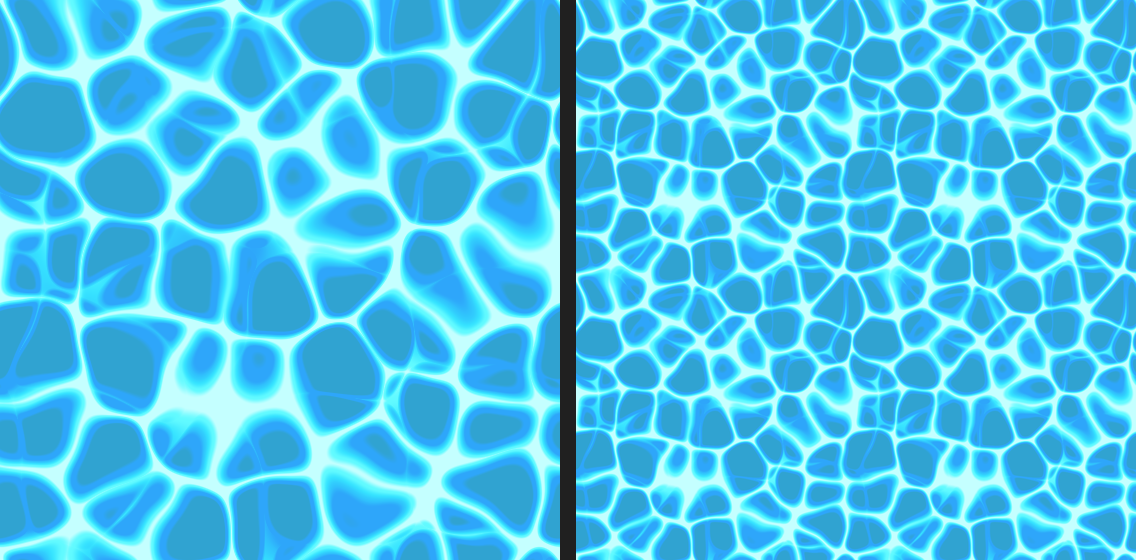
Left, the tile; right, the same tile 2 across and 2 down.
This texture is drawn by a Shadertoy shader. Its source:

```glsl
// Sunlit pool water: a tiling net of bright caustic lines over blue and teal cells.

const float TAU = 6.2831853;

vec2 hash2(vec2 cell) {
    vec3 q = fract(cell.xyx * vec3(0.1031, 0.1030, 0.0973));
    q += dot(q, q.yzx + 33.33);
    return fract((q.xx + q.yz) * q.zy);
}

// Layered sines with whole frequencies, so they wrap; range about -1 to 1
float swell(vec2 uv, float phase) {
    vec2 a = TAU * uv;
    return 0.4 * sin(2.0 * a.x + a.y + phase + sin(3.0 * a.y))
         + 0.35 * sin(3.0 * a.y - 2.0 * a.x + 2.3 * phase)
         + 0.25 * sin(5.0 * a.x + 3.0 * a.y - 1.7 * phase);
}

// Wrapping cellular noise with rounded cells: near 0 on the net, rising inwards
float cellDepth(vec2 uv, float count, float seed, float sharpness) {
    vec2 p = uv * count;
    vec2 base = floor(p);
    float total = 0.0;
    float nearest = 0.0;
    for (int y = -2; y <= 2; y++) {
        for (int x = -2; x <= 2; x++) {
            vec2 cell = base + vec2(x, y);
            vec2 site = cell + 0.5 + 0.82 * (hash2(mod(cell, count) + seed) - 0.5);
            vec2 toSite = site - p;
            float weight = exp(-0.5 * sharpness * dot(toSite, toSite));
            total += weight;
            nearest = max(nearest, weight);
        }
    }
    return -log(max(total - nearest, 1e-9) / nearest) / sharpness;
}

float softMin(float a, float b) {
    return -log(exp(-30.0 * a) + exp(-30.0 * b)) / 30.0;
}

// 1 below the level, 0 above it, with a soft edge
float below(float depth, float level, float softness) {
    return 1.0 - smoothstep(level - softness, level + softness, depth);
}

vec3 waterColor(float depth) {
    vec3 color = vec3(0.19, 0.64, 0.82);
    color = mix(color, vec3(0.18, 0.65, 0.98), below(depth, 0.148, 0.014));
    color = mix(color, vec3(0.19, 0.78, 0.99), below(depth, 0.088, 0.013));
    color = mix(color, vec3(0.21, 0.89, 1.00), below(depth, 0.067, 0.013));
    color = mix(color, vec3(0.38, 0.98, 1.00), below(depth, 0.047, 0.014));
    return mix(color, vec3(0.77, 1.00, 1.00), below(depth, 0.017, 0.016));
}

void mainImage(out vec4 fragColor, in vec2 fragCoord) {
    vec2 uv = fragCoord / iResolution.xy;

    // Refraction bends the straight cell walls
    vec2 bent = uv + 0.016 * vec2(swell(uv, 0.7), swell(uv.yx, 4.1));
    bent += 0.004 * sin(TAU * (uv.yx * 7.0 + uv * vec2(3.0, -4.0)));

    // Main net, with lines that widen and fade across the surface
    float net = cellDepth(bent, 7.0, 3.0, 11.0);
    net *= 1.0 + 0.35 * swell(uv, 2.6);
    net += 0.03 * smoothstep(-0.1, 0.8, swell(uv.yx, 5.2));

    // Faint veils of light that cross the cells
    vec2 drift = uv + 0.03 * vec2(swell(uv.yx, 1.9), swell(uv, 3.3));
    float veil = 1.75 * cellDepth(drift, 4.0, 17.0, 16.0);
    veil = max(veil, -0.02) + 0.09 + 0.06 * swell(uv, 6.0);

    fragColor = vec4(waterColor(softMin(net, veil)), 1.0);
}
```
